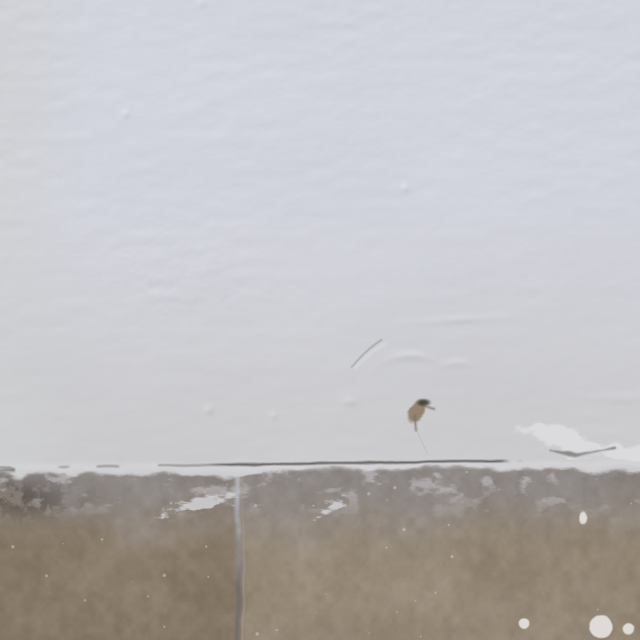
Write a Shadertoy shader that draws this texture.

```glsl
float hash(vec2 p) {
    return fract(sin(dot(p, vec2(127.1, 311.7))) * 43758.5453);
}

float noise(vec2 p) {
    vec2 i = floor(p), f = fract(p);
    f = f * f * (3.0 - 2.0 * f);
    return mix(mix(hash(i), hash(i + vec2(1, 0)), f.x),
               mix(hash(i + vec2(0, 1)), hash(i + vec2(1, 1)), f.x), f.y);
}

float fbm(vec2 p) {
    float sum = 0.0, amp = 0.5;
    for (int i = 0; i < 4; i++) {
        sum += amp * noise(p);
        p = p * 2.03 + 17.3;
        amp *= 0.5;
    }
    return sum;
}

// Soft coverage of a shape with signed distance d
float cover(float d, float blur) {
    float w = max(blur, 0.75 / iResolution.y);
    return 1.0 - smoothstep(-w, w, d);
}

float segment(vec2 p, vec2 a, vec2 b) {
    vec2 ab = b - a;
    return length(p - a - ab * clamp(dot(p - a, ab) / dot(ab, ab), 0.0, 1.0));
}

float ellipse(vec2 p, vec2 c, vec2 r) {
    return (length((p - c) / r) - 1.0) * min(r.x, r.y);
}

float blob(vec2 p, vec2 c, vec2 r) {
    vec2 q = (p - c) / r;
    return exp(-dot(q, q));
}

// Paint relief: fine grain, brushed ripples and raised lumps
float relief(vec2 p) {
    float rough = 0.4 + 0.45 * smoothstep(0.4, 0.9, p.y) + 0.8 * blob(p, vec2(0.27, 0.57), vec2(0.12, 0.1));
    float h = rough * (0.5 * fbm(p * vec2(55, 85)) + 0.55 * noise(p * vec2(24, 65)));
    h += 0.8 * blob(p, vec2(0.195, 0.824), vec2(0.006));
    h += 0.8 * blob(p, vec2(0.325, 0.362), vec2(0.007));
    h += 0.6 * blob(p, vec2(0.426, 0.353), vec2(0.006));
    h += 0.9 * blob(p, vec2(0.545, 0.375), vec2(0.011, 0.007));
    h += 0.8 * blob(p, vec2(0.632, 0.708), vec2(0.006));
    h += 0.6 * blob(p, vec2(0.313, 0.997), vec2(0.007));
    h += 0.7 * blob(p, vec2(0.64, 0.447 - 6.0 * pow(p.x - 0.64, 2.0)), vec2(0.035, 0.006));
    h += 0.6 * blob(p, vec2(0.713, 0.435 - 6.0 * pow(p.x - 0.713, 2.0)), vec2(0.022, 0.006));
    h += 0.5 * blob(p, vec2(0.72, 0.503 + 0.05 * (p.x - 0.72)), vec2(0.07, 0.006));
    h += 0.5 * blob(p, vec2(0.97, 0.38), vec2(0.04, 0.008));
    return h;
}

vec3 wall(vec2 p) {
    vec3 col = mix(vec3(0.795, 0.795, 0.805), vec3(0.825, 0.832, 0.868), smoothstep(0.27, 0.75, p.y));
    col = mix(col, vec3(0.81, 0.815, 0.82), 0.6 * (1.0 - smoothstep(0.0, 0.15, p.x)));
    col += 0.02 * (fbm(p * vec2(4, 7)) - 0.47);
    col += 0.06 * (relief(p) - relief(p + vec2(-0.003, 0.005)));
    // Curved scratch with a lit edge
    vec2 q = p + vec2(0.0, 0.15 * (p.x - 0.55) * (p.x - 0.596) * 40.0);
    float scratch = segment(q, vec2(0.55, 0.427), vec2(0.596, 0.469));
    col -= 0.17 * cover(scratch - 0.001, 0.0025);
    col += 0.04 * cover(segment(q, vec2(0.556, 0.424), vec2(0.602, 0.465)) - 0.001, 0.004);
    return col;
}

vec3 tiles(vec2 p) {
    float grain = fbm(p * vec2(70, 60)), cloud = fbm(p * vec2(9, 12));
    vec3 col = mix(vec3(0.535, 0.48, 0.41), vec3(0.58, 0.53, 0.465), smoothstep(0.36, 0.39, p.x));
    col = mix(col, vec3(0.555, 0.53, 0.52), smoothstep(0.13, 0.25, p.y + 0.08 * (cloud - 0.47)));
    col += 0.08 * (cloud - 0.47) + 0.08 * (grain - 0.47);
    // Grime and chalky dust below the wall
    col -= 0.16 * blob(p, vec2(0.04, 0.22), vec2(0.1, 0.03)) * smoothstep(0.3, 0.6, grain);
    float dust = smoothstep(0.52, 0.72, fbm(p * vec2(38, 60) + 4.0)) * smoothstep(0.17, 0.25, p.y);
    col = mix(col, vec3(0.76, 0.75, 0.76), 0.6 * dust);
    // Grout joint
    float wobble = 0.004 * (noise(vec2(p.y * 35.0, 2.0)) - 0.5);
    float joint = p.x - 0.372 - wobble;
    vec3 grout = mix(vec3(0.44, 0.42, 0.41), vec3(0.71, 0.71, 0.73), smoothstep(0.07, 0.23, p.y + 0.06 * (grain - 0.5)));
    col = mix(col, grout, 0.85 * cover(abs(joint) - 0.004, 0.004));
    col = mix(col, vec3(0.66, 0.63, 0.6), 0.5 * cover(abs(joint - 0.008) - 0.001, 0.002));
    // Scattered paint specks
    vec2 cell = floor(p * 36.0);
    vec2 spot = 0.2 + 0.6 * vec2(hash(cell), hash(cell + 31.0));
    float speck = length(fract(p * 36.0) - spot) / 36.0 - 0.0025 * hash(cell + 7.0);
    col = mix(col, vec3(0.8, 0.78, 0.75), 0.6 * step(0.88, hash(cell + 53.0)) * cover(speck, 0.0015));
    // Brushed smears and round drops
    float ragged = 0.02 * (fbm(p * vec2(55, 110)) - 0.47);
    float smear = min(ellipse(p, vec2(0.315, 0.213 + 0.25 * (p.x - 0.315)), vec2(0.042, 0.011)),
                      ellipse(p, vec2(0.517, 0.207 + 0.4 * (p.x - 0.517)), vec2(0.02, 0.008)) + 0.002);
    col = mix(col, vec3(0.82, 0.82, 0.83), 0.85 * cover(smear + ragged * 1.4, 0.004));
    float drops = min(length(p - vec2(0.939, 0.021)) - 0.018, length(p - vec2(0.819, 0.026)) - 0.008);
    drops = min(drops, length(p - vec2(0.982, 0.018)) - 0.009);
    drops = min(drops, ellipse(p, vec2(0.911, 0.191), vec2(0.006, 0.009)));
    return mix(col, vec3(0.87, 0.86, 0.84), cover(drops + 0.15 * ragged, 0.002));
}

void mainImage(out vec4 fragColor, in vec2 fragCoord) {
    vec2 p = fragCoord / iResolution.xy;
    float rag = fbm(p * vec2(28, 45)) - 0.47;
    // Ragged painted lip where wall meets tile
    float lip = 0.257 + 0.012 * smoothstep(0.35, 0.5, p.x) - 0.01 * smoothstep(0.85, 1.0, p.x);
    vec3 col = mix(tiles(p), wall(p), cover(lip - p.y + 0.022 * rag, 0.004));
    float ridge = abs(p.y - 0.268 - 0.008 * p.x - 0.015 * rag) - 0.006;
    col = mix(col, vec3(0.84, 0.84, 0.85), 0.6 * cover(ridge, 0.006));
    // Long crack, faint at the left
    float seam = abs(p.y - 0.269 - 0.014 * p.x - 0.004 * rag);
    float open = smoothstep(0.28, 0.37, p.x) * (1.0 - smoothstep(0.78, 0.8, p.x));
    float faint = 0.4 * smoothstep(0.4, 0.6, noise(vec2(p.x * 30.0, 5.0))) * (1.0 - smoothstep(0.8, 0.82, p.x));
    col = mix(col, vec3(0.34, 0.32, 0.31), max(0.85 * open, faint) * cover(seam - 0.0018, 0.0025));
    col = mix(col, vec3(0.36, 0.34, 0.33), 0.8 * cover(segment(p, vec2(0.0, 0.265), vec2(0.02, 0.266)) - 0.003 + 0.008 * rag, 0.004));
    // Flaking paint at the right
    float flake = ellipse(p, vec2(0.92, 0.305 - 0.15 * (p.x - 0.92)), vec2(0.085, 0.014)) + 0.05 * rag;
    col = mix(col, vec3(0.88, 0.88, 0.89), 0.75 * cover(flake, 0.005));
    float split = min(segment(p, vec2(0.86, 0.296), vec2(0.9, 0.289)), segment(p, vec2(0.9, 0.289), vec2(0.96, 0.3)));
    col = mix(col, vec3(0.48, 0.46, 0.45), 0.8 * cover(split - 0.0015 + 0.008 * rag, 0.003));
    // Small clinging insect: body, dark head, legs
    float body = ellipse(p, vec2(0.651 + 0.3 * (p.y - 0.358), 0.358), vec2(0.011, 0.018)) + 0.015 * rag;
    col = mix(col, vec3(0.55, 0.48, 0.4), 0.9 * cover(body, 0.003));
    col = mix(col, vec3(0.25, 0.23, 0.16), 0.85 * cover(ellipse(p, vec2(0.662, 0.371), vec2(0.009, 0.005)), 0.003));
    float legs = min(segment(p, vec2(0.648, 0.35), vec2(0.65, 0.328)), segment(p, vec2(0.662, 0.366), vec2(0.678, 0.361)));
    col = mix(col, vec3(0.45, 0.41, 0.38), 0.7 * cover(legs - 0.0015, 0.003));
    col -= 0.06 * cover(segment(p, vec2(0.652, 0.326), vec2(0.668, 0.29)) - 0.0006, 0.0015);
    fragColor = vec4(clamp(col, 0.0, 1.0), 1.0);
}
```
